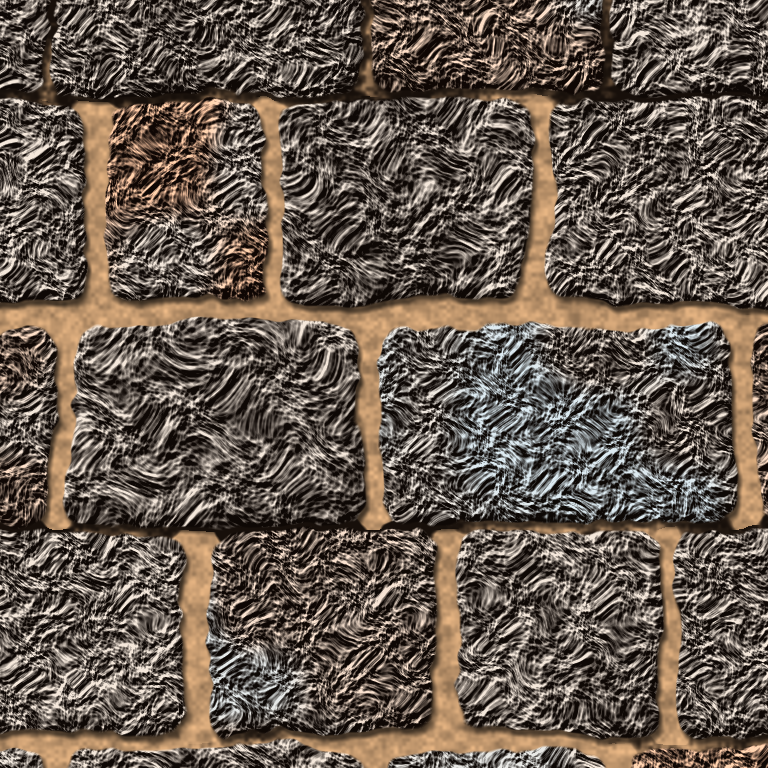
This texture is drawn by a three.js fragment shader. Its source:

```glsl
// Weathered dark stone block wall with sandy mortar, lit from the upper left
#define COURSE 0.279       // height of one course
#define BASE_LINE 0.035    // lowest bed joint
#define WIDE_JOINT 0.013   // half width of filled joints
#define TIGHT_JOINT 0.0045 // half width of closed joints
#define CORNER 0.035       // rounding where joints meet
#define FINE_PITS 56.0
#define COARSE_PITS 29.0
#define LIGHT_DIR vec2(-0.45, 0.89)
#define STONE_DARK vec3(0.055, 0.030, 0.018)
#define STONE_LIGHT vec3(0.96, 0.91, 0.86)
#define MORTAR_COLOR vec3(0.74, 0.58, 0.42)
#define CREVICE_COLOR vec3(0.09, 0.06, 0.04)

varying vec2 vUv;

vec2 hash2(vec2 p) {
  return fract(sin(vec2(dot(p, vec2(127.1, 311.7)), dot(p, vec2(269.5, 183.3)))) * 43758.5);
}

float noise(vec2 p) {
  vec2 i = floor(p), f = fract(p);
  f = f * f * (3.0 - 2.0 * f);
  return mix(mix(hash2(i).x, hash2(i + vec2(1, 0)).x, f.x),
             mix(hash2(i + vec2(0, 1)).x, hash2(i + vec2(1, 1)).x, f.x), f.y);
}

// Distance to the nearest scattered point: low in pits, high on crests
float cellular(vec2 p) {
  vec2 i = floor(p), f = fract(p);
  float nearest = 4.0;
  for (int y = -1; y <= 1; y++)
    for (int x = -1; x <= 1; x++) {
      vec2 o = vec2(float(x), float(y));
      vec2 r = o + hash2(i + o) - f;
      nearest = min(nearest, dot(r, r));
    }
  return sqrt(nearest);
}

// Crumpled, pitted stone surface
float relief(vec2 p, float pits) {
  vec2 q = p * pits;
  q += 0.45 * sin(q.yx * 1.3 + 2.0 * sin(q * 0.37)) + 0.9 * noise(q * 0.7);
  return 0.48 * cellular(q) + 0.30 * cellular(q * 2.1 + 7.3) + 0.22 * cellular(q * 4.3 + 3.1);
}

// Three upright joints per course, across a width of one
vec3 uprights(float course) {
  float c = mod(course, 4.0);
  if (c < 0.5) return vec3(0.254, 0.583, 0.870);
  if (c < 1.5) return vec3(0.078, 0.484, 0.970);
  if (c < 2.5) return vec3(0.124, 0.350, 0.703);
  return vec3(0.065, 0.482, 0.797);
}

// Irregular outline of the stones
vec2 wobble(vec2 p) {
  vec2 broad = vec2(noise(p * 11.0), noise(p * 11.0 + 31.0)) - 0.5;
  vec2 small = vec2(noise(p * 55.0 + 9.0), noise(p * 55.0 + 47.0)) - 0.5;
  return p + broad * 0.018 + small * 0.009;
}

// x: distance into the stone (negative in joints), y: local joint half width
vec2 masonry(vec2 p) {
  float level = (p.y - BASE_LINE) / COURSE;
  float course = floor(level);
  float line = floor(level + 0.5);
  float bedWidth = mod(line, 2.0) < 0.5 ? WIDE_JOINT : TIGHT_JOINT;
  bedWidth *= 0.45 + 1.1 * noise(vec2(p.x * 6.0 + 4.0, line * 5.0));
  float sideWidth = course > 2.5 ? TIGHT_JOINT * 1.2 : WIDE_JOINT;
  sideWidth *= 0.75 + 0.6 * noise(p * 8.0 + 13.0);
  vec3 gap = abs(fract(p.x - uprights(course) + 0.5) - 0.5);
  float side = min(gap.x, min(gap.y, gap.z)) - sideWidth;
  float bed = abs(level - line) * COURSE - bedWidth;
  float blend = max(CORNER - abs(side - bed), 0.0) / CORNER;
  float edge = min(side, bed) - blend * blend * CORNER * 0.25;
  return vec2(edge, mix(sideWidth, bedWidth, smoothstep(-0.012, 0.012, side - bed)));
}

void main() {
  vec2 p = wobble(vUv);
  vec2 joint = masonry(p);
  float edge = joint.x;
  float towardLight = masonry(wobble(vUv + LIGHT_DIR * 0.008)).x;

  // Character of each stone
  float course = floor((p.y - BASE_LINE) / COURSE);
  float column = mod(dot(step(uprights(course), vec3(p.x)), vec3(1.0)), 3.0);
  float kind = fract(0.37 * column + 0.55 * course);
  float pits = mix(FINE_PITS, COARSE_PITS, pow(kind, 4.0));
  float bluish = 1.0 - smoothstep(0.0, 0.2, abs(kind - 0.29));
  float rusty = 1.0 - smoothstep(0.0, 0.15, abs(kind - 0.47));

  // Stone relief, lit crests and dark hollows
  float height = relief(vUv, pits);
  float slope = height - relief(vUv + LIGHT_DIR * 0.0035, pits);
  float patches = noise(vUv * 9.0 + 20.0);
  float grain = noise(vUv * 230.0) - 0.5;
  float tone = 0.43 + 1.3 * (height - 0.46) + 2.1 * slope + 0.22 * grain + 0.22 * (patches - 0.5);
  float rim = 1.0 - smoothstep(0.0, 0.016, edge);
  tone += rim * clamp((edge - towardLight) * 40.0, -0.3, 0.28) - 0.06 * rim;
  vec3 stone = mix(STONE_DARK, STONE_LIGHT, pow(clamp(tone, 0.0, 1.0), 1.2));
  stone *= mix(vec3(1.0), vec3(0.90, 1.01, 1.10), bluish * smoothstep(0.3, 0.7, patches));
  stone *= mix(vec3(1.0), vec3(1.10, 0.92, 0.80), rusty * smoothstep(0.65, 0.35, patches));

  // Sandy mortar, shaded under the stones, dark where the joint closes
  float sand = noise(vUv * vec2(60.0, 95.0)) * 0.6 + noise(vUv * 190.0) * 0.4;
  vec3 mortar = MORTAR_COLOR * (0.72 + 0.58 * sand);
  mortar *= 1.0 - 0.6 * smoothstep(-0.005, 0.004, towardLight);
  mortar = mix(CREVICE_COLOR, mortar, smoothstep(0.0045, 0.0085, joint.y + 0.003 * (sand - 0.5)));

  gl_FragColor = vec4(mix(mortar, stone, smoothstep(-0.0018, 0.0018, edge)), 1.0);
}
```
